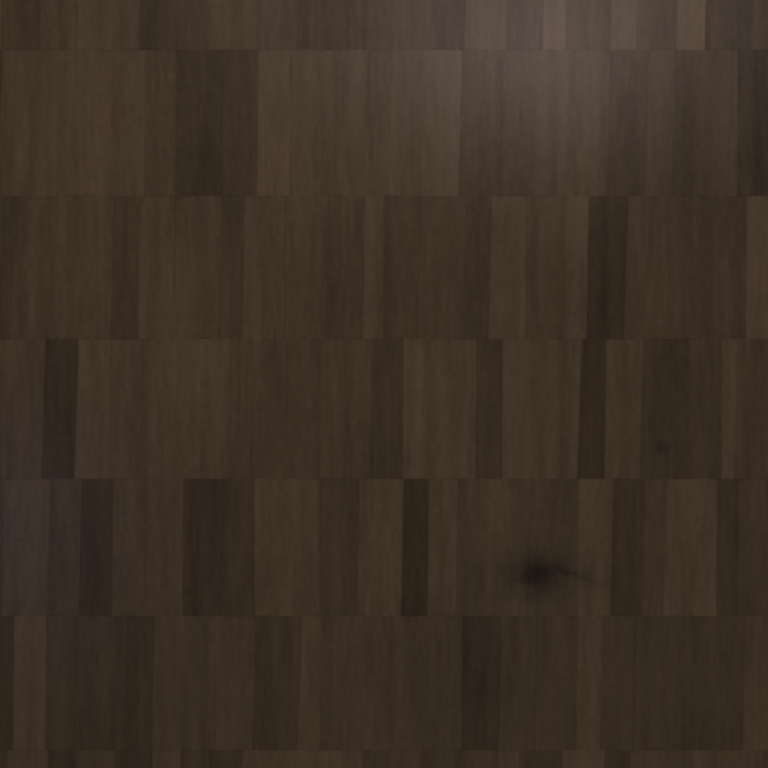
Write a WebGL 2 fragment shader that draws this texture.

```glsl
#version 300 es
precision highp float;

uniform vec2 u_resolution;
out vec4 fragColor;

#define STRIPS 22.0
#define ROW_HEIGHT 0.1824
#define TOP_JOINT 0.935
#define EDGE_JITTER 0.6
#define EDGE_SOFT 0.0016
#define TONE_SPREAD 0.22
#define GRAIN 0.13
#define SPECKLE 0.05
#define KNOT vec2(0.700, 0.253)
#define SMALL_KNOT vec2(0.860, 0.418)
#define WOOD vec3(0.247, 0.197, 0.150)
#define GLARE vec3(0.122, 0.120, 0.132)

// Integer hash, 0 to 1
float hash(vec2 cell) {
  uvec2 q = uvec2(ivec2(floor(cell)));
  uint n = q.x * 1597u + q.y * 51749u + 977u;
  n = (n ^ (n >> 15)) * 73939133u;
  n = (n ^ (n >> 13)) * 19349663u;
  n ^= n >> 16;
  return float(n & 65535u) / 65535.0;
}

float noise(vec2 p) {
  vec2 i = floor(p), f = fract(p);
  f = f * f * (3.0 - 2.0 * f);
  float low = mix(hash(i), hash(i + vec2(1, 0)), f.x);
  float high = mix(hash(i + vec2(0, 1)), hash(i + vec2(1, 1)), f.x);
  return mix(low, high, f.y);
}

// Soft round falloff with separate radii
float blob(vec2 d, vec2 radius) {
  d /= radius;
  return exp(-dot(d, d));
}

float segmentDistance(vec2 p, vec2 a, vec2 b) {
  vec2 ab = b - a;
  return length(p - a - ab * clamp(dot(p - a, ab) / dot(ab, ab), 0.0, 1.0));
}

// Brightness of one strip: mostly close tones, a few clearly darker
float stripTone(vec2 id) {
  float tone = 0.93 + TONE_SPREAD * (hash(id + 300.0) - 0.5);
  float dark = smoothstep(0.83, 0.95, hash(id + 700.0));
  float pale = smoothstep(0.84, 0.98, hash(id + 900.0));
  return tone - 0.10 * dark + 0.09 * pale;
}

// One row of strips with uneven widths and slightly leaning seams
float rowTone(float x, float row, float depth) {
  float u = x * STRIPS + 0.3 * hash(vec2(row, 41.0));
  float i = floor(u);
  float lean = 0.14 * hash(vec2(i, row + 60.0)) * (depth - row);
  float seam = 0.12 + EDGE_JITTER * hash(vec2(i, row + 20.0)) - lean;
  float d = u - i - seam;
  float soft = EDGE_SOFT * STRIPS;
  float tone = mix(stripTone(vec2(i - 1.0, row)), stripTone(vec2(i, row)),
                   smoothstep(-soft, soft, d));
  float gap = exp(-d * d / (soft * soft));
  return tone - 0.06 * gap * hash(vec2(i, row + 80.0));
}

void main() {
  vec2 p = gl_FragCoord.xy / u_resolution;

  // Rows, counted downward, a little taller toward the top
  float a = (TOP_JOINT - p.y) / ROW_HEIGHT;
  float depth = a - 0.0105 * a * (5.0 - a);
  float row = floor(depth + 0.5);
  float across = (depth - row) * ROW_HEIGHT;
  float below = smoothstep(-EDGE_SOFT, EDGE_SOFT, across);
  float tone = mix(rowTone(p.x, row - 1.0, depth), rowTone(p.x, row, depth), below);
  float joint = exp(-across * across / (EDGE_SOFT * EDGE_SOFT));
  tone -= 0.06 * joint * noise(vec2(p.x * 30.0, row));

  // Upright grain, bent around the knot, with fine speckle
  vec2 k = p - KNOT;
  vec2 g = p + vec2(0.02 * k.x / (abs(k.x) + 0.03) * blob(k, vec2(0.09, 0.08)), 0.0);
  float rowSide = floor(depth) * 17.0;
  float grain = 0.45 * noise(vec2(g.x * 75.0, g.y * 5.0 + rowSide))
              + 0.30 * noise(vec2(g.x * 190.0, g.y * 20.0 + rowSide))
              + 0.25 * noise(g * vec2(260.0, 70.0));
  tone += GRAIN * 2.0 * (grain - 0.5);
  tone += SPECKLE * (noise(p * 240.0 + 31.0) - 0.5);
  tone += 0.07 * (noise(p * 8.0) - 0.5);

  // Knots and the crack trailing from the larger one
  float wobble = noise(p * vec2(60.0, 90.0)) - 0.5;
  vec2 bent = k + 0.008 * wobble;
  float knot = 0.28 * blob(bent, vec2(0.020, 0.020))
             + 0.20 * blob(bent + vec2(0.004, 0.0), vec2(0.055, 0.032));
  float crack = segmentDistance(k + vec2(0.0, 0.006 * wobble), vec2(0.025, 0.008), vec2(0.115, -0.030));
  knot += 0.20 * exp(-crack / 0.004) * smoothstep(0.14, 0.02, k.x);
  knot += 0.22 * blob(p - SMALL_KNOT, vec2(0.009));
  tone *= 1.0 - knot;

  // Darker wood is slightly redder; knots lean grey
  vec3 color = WOOD * tone;
  color += vec3(0.008, 0.0, -0.004) * (0.95 - tone) * (1.0 - knot);
  color = mix(color, vec3(dot(color, vec3(0.33))), 0.5 * knot);

  // Glare from above, cool patch on the left, dimmer lower corners
  float glare = 0.70 * blob(p - vec2(0.72, 1.02), vec2(0.40, 0.21))
              + 0.38 * blob(p - vec2(0.70, 0.92), vec2(0.16, 0.13));
  color += GLARE * glare;
  color += vec3(-0.014, -0.006, 0.020) * blob(p - vec2(0.02, 0.31), vec2(0.13, 0.15));
  color *= mix(0.93, 1.03, smoothstep(0.0, 0.8, p.y));
  color *= 1.0 - 0.10 * blob(p, vec2(0.3, 0.25));

  fragColor = vec4(clamp(color, 0.0, 1.0), 1.0);
}
```
